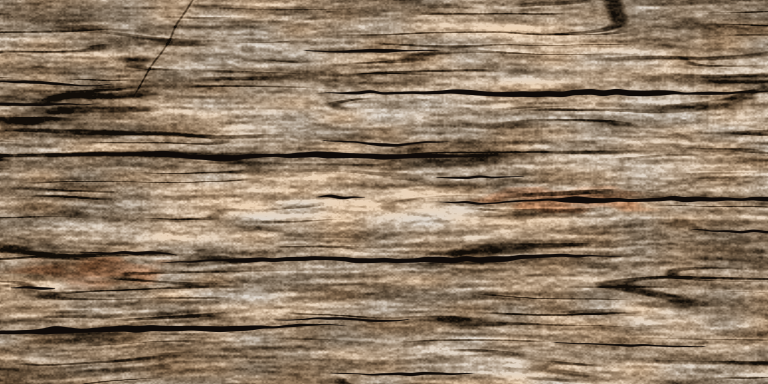
Reproduce this texture procedurally as a WebGL 2 fragment shader.

```glsl
#version 300 es
precision highp float;
// Weathered plank: fine horizontal fibres, long tapering cracks and brown stains.

#define BASE_TONE 0.625
#define FIBRE_DENSITY 80.0
#define FIBRE_CONTRAST 0.36
#define GRIT_CONTRAST 0.24
#define GROOVE_DEPTH 0.36
#define CRACK_HALF_WIDTH 0.0085
#define CRACK_HALF_LENGTH 0.62
#define CRACK_COUNT 5
#define SPLIT_COUNT 12
#define STAIN_COUNT 5
#define CRACK_COLOR vec3(0.06, 0.04, 0.03)

uniform vec2 u_resolution;
out vec4 outColor;

float hash(vec2 p) {
    return fract(sin(dot(p, vec2(127.1, 311.7))) * 43758.5453);
}

float noise(vec2 p) {
    vec2 i = floor(p), f = fract(p);
    f = f * f * (3.0 - 2.0 * f);
    return mix(mix(hash(i), hash(i + vec2(1, 0)), f.x),
               mix(hash(i + vec2(0, 1)), hash(i + vec2(1, 1)), f.x), f.y);
}

// One row of 1D noise with its own horizontal shift.
float fibreRow(float x, float row) {
    x += 37.0 * hash(vec2(row, 4.7));
    float i = floor(x), f = fract(x);
    return mix(hash(vec2(i, row)), hash(vec2(i + 1.0, row)), f * f * (3.0 - 2.0 * f));
}

// Stretched noise whose rows do not share cell borders.
float fibre(vec2 p) {
    float row = floor(p.y), f = fract(p.y);
    return mix(fibreRow(p.x, row), fibreRow(p.x, row + 1.0), f * f * (3.0 - 2.0 * f));
}

// Thin line along the middle contour of stretched noise.
float groove(vec2 p, float width) {
    return 1.0 - smoothstep(width * 0.3, width, abs(fibre(p) - 0.5));
}

// Tapered crack: x is the dark core, y a soft shade around it.
vec2 crack(vec2 p, vec2 centre, float halfLength, float halfWidth, float px) {
    vec2 d = p - centre;
    d.y += 0.012 * (noise(vec2(p.x * 5.0, centre.y * 91.0)) - 0.5);
    d.y += 0.005 * (noise(vec2(p.x * 28.0, centre.y * 57.0)) - 0.5);
    float taper = max(1.0 - pow(abs(d.x / halfLength), 2.0), 0.0);
    float w = halfWidth * taper * (0.45 + 0.9 * noise(vec2(p.x * 14.0, centre.y * 73.0)));
    float core = 1.0 - smoothstep(w - 0.7 * px, w + 0.7 * px, abs(d.y));
    float shade = exp(-abs(d.y) / (halfWidth * 1.6));
    return vec2(core, shade) * smoothstep(0.0, 0.15, taper);
}

void main() {
    vec2 p = gl_FragCoord.xy / u_resolution.y;
    float px = 1.0 / u_resolution.y;

    // Gentle waviness of the grain
    vec2 q = p;
    q.y += 0.035 * (noise(p * vec2(1.7, 2.6) + 5.0) - 0.5);
    q.y += 0.009 * (noise(p * vec2(7.0, 13.0) + 19.0) - 0.5);

    // Fibres, bands and grit
    float broad = noise(p * vec2(1.6, 4.5) + 31.0);
    float tone = BASE_TONE;
    tone += FIBRE_CONTRAST * (fibre(q * vec2(4.5, FIBRE_DENSITY)) - 0.5);
    tone += 0.8 * FIBRE_CONTRAST * (fibre(q * vec2(13.0, 1.8 * FIBRE_DENSITY) + 300.0) - 0.5);
    tone += 0.22 * (fibre(q * vec2(2.2, 15.0) + 70.0) - 0.5) + 0.18 * (broad - 0.5);
    tone += GRIT_CONTRAST * (noise(q * vec2(55.0, 140.0) + 11.0) - 0.5);
    tone += 0.7 * GRIT_CONTRAST * (noise(p * vec2(190.0, 230.0)) - 0.5);

    // Fine grooves, broken up along their length
    float gaps = smoothstep(0.3, 0.65, fibre(q * vec2(6.0, 24.0) + 500.0));
    float deep = smoothstep(0.5, 0.72, fibre(q * vec2(3.0, 11.0) + 800.0));
    tone -= GROOVE_DEPTH * gaps * groove(q * vec2(2.8, 42.0) + 130.0, 0.09);
    tone -= 1.2 * GROOVE_DEPTH * deep * groove(q * vec2(1.6, 19.0) + 210.0, 0.055);

    // Stains: ragged ellipses, some rusty and some sooty
    float rust = 0.0;
    for (int i = 0; i < STAIN_COUNT; i++) {
        float k = float(i);
        vec2 c = vec2(0.25 + 1.6 * fract(k * 0.382 + 0.62), 0.12 + 0.8 * fract(k * 0.618 + 0.6));
        vec2 size = vec2(0.1 + 0.12 * hash(vec2(k, 8.0)), 0.025 + 0.02 * hash(vec2(k, 9.0)));
        float edge = length((p - c) / size) + 1.1 * (fibre(q * vec2(15.0, 60.0) + k * 17.0) - 0.5);
        float stain = 1.0 - smoothstep(0.5, 1.2, edge);
        float rusty = mod(k, 2.0);
        tone -= stain * mix(0.17, 0.08, rusty);
        rust = max(rust, stain * rusty);
    }

    // Long cracks stepped up the plank, then short scattered splits
    vec2 gap = vec2(0.0);
    for (int i = 0; i < CRACK_COUNT; i++) {
        float k = float(i);
        vec2 c = vec2(0.3 + mod(k * 0.72, 1.75), 0.17 + 0.15 * k + 0.05 * (hash(vec2(k, 3.0)) - 0.5));
        gap = max(gap, crack(q, c, CRACK_HALF_LENGTH, CRACK_HALF_WIDTH, px));
    }
    for (int i = 0; i < SPLIT_COUNT; i++) {
        float k = float(i);
        vec2 c = vec2(2.0 * hash(vec2(k, 21.0)), fract(k * 0.618 + 0.55));
        float len = 0.05 + 0.16 * hash(vec2(k, 23.0));
        gap = max(gap, crack(q, c, len, 0.45 * CRACK_HALF_WIDTH, px));
    }

    // Slanted hairline near the upper left
    float slant = abs(p.x - 0.34 - 0.62 * (p.y - 0.75) - 0.012 * noise(p * 18.0));
    float hairline = (1.0 - smoothstep(0.0, 0.0025 + px, slant)) * smoothstep(0.74, 0.78, p.y);
    tone -= 0.32 * hairline + 0.13 * gap.y;

    // Darker towards the corners
    vec2 fromCentre = (gl_FragCoord.xy / u_resolution - vec2(0.58, 0.5)) * 2.0;
    tone -= 0.05 * dot(fromCentre, fromCentre) - 0.03;
    tone = clamp(tone, 0.07, 0.9);

    // Tone to wood colour, with warm and mossy drift
    vec3 color = tone * vec3(1.0, 0.72 + 0.23 * tone, 0.42 + 0.47 * tone);
    float drift = noise(p * vec2(9.0, 26.0) + 60.0) - 0.5;
    color *= 1.0 + drift * vec3(0.07, -0.02, -0.14);
    color *= mix(vec3(1.0), vec3(1.08, 0.88, 0.75), 0.8 * rust);
    color = mix(color, CRACK_COLOR, gap.x);
    outColor = vec4(color, 1.0);
}
```
